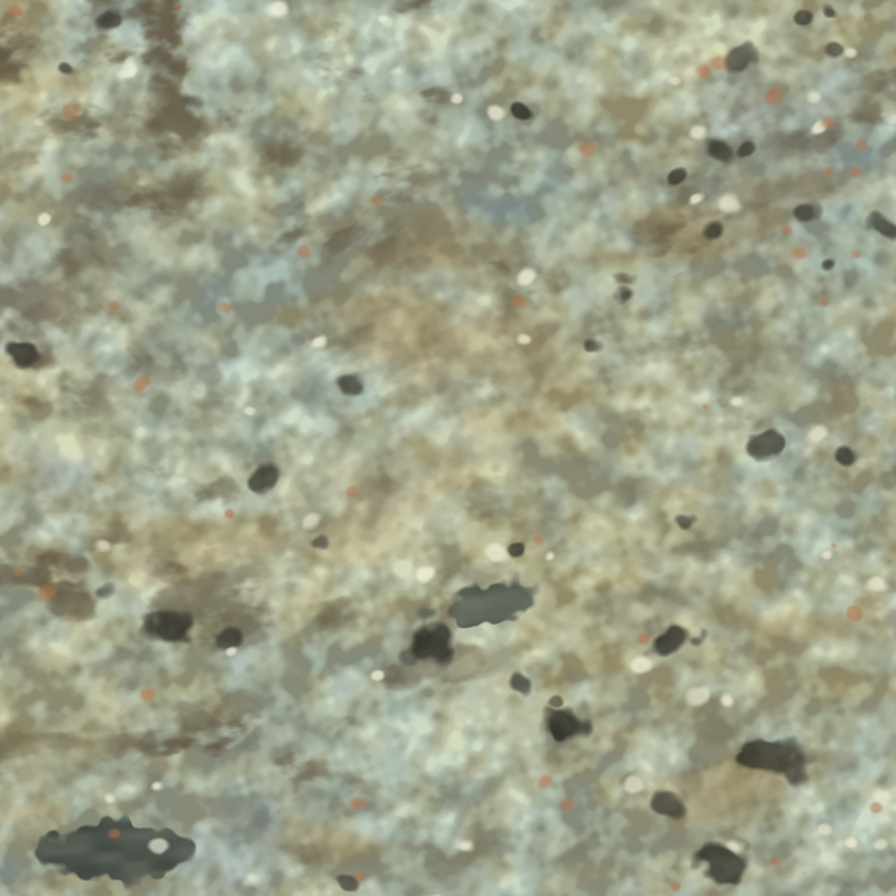
Give the GLSL for this texture, as a WebGL 2 fragment shader.

```glsl
#version 300 es
precision highp float;

uniform vec2 u_resolution;
out vec4 fragColor;

const vec3 SHADOW = vec3(0.54, 0.54, 0.45);
const vec3 BODY = vec3(0.65, 0.675, 0.57);
const vec3 PALE = vec3(0.71, 0.74, 0.65);
const vec3 LIGHT = vec3(0.82, 0.86, 0.75);
const vec3 WARM_SHIFT = vec3(0.05, 0.0, -0.065);
const vec3 OCHRE = vec3(0.61, 0.54, 0.38);
const vec3 BROWN = vec3(0.38, 0.34, 0.26);
const vec3 BLUE_GREY = vec3(0.63, 0.69, 0.70);
const vec3 FLAKE_DARK = vec3(0.24, 0.27, 0.25);
const vec3 FLAKE_LIGHT = vec3(0.40, 0.43, 0.38);
const vec3 SPOT = vec3(0.22, 0.22, 0.19);
const vec3 GLINT = vec3(0.95, 0.94, 0.85);
const vec3 RUST = vec3(0.70, 0.45, 0.30);
const float BED_TILT = 0.12;
const float TURN_SPREAD = 1.0;

// Integer hash giving two values in 0..1
vec2 hash2(vec2 cell, uint seed) {
    uvec2 h = uvec2(ivec2(cell)) * 1664525u + seed * 747796405u + 1013904223u;
    h.x += h.y * 1664525u;
    h.y += h.x * 1664525u;
    h ^= h >> 16u;
    h.x += h.y * 1664525u;
    h.y += h.x * 1664525u;
    h ^= h >> 16u;
    return vec2(h & 65535u) / 65535.0;
}

// Value noise centred on zero
float noise(vec2 p, uint seed) {
    vec2 cell = floor(p), f = fract(p);
    f = f * f * f * (f * (f * 6.0 - 15.0) + 10.0);
    float low = mix(hash2(cell, seed).x, hash2(cell + vec2(1, 0), seed).x, f.x);
    float high = mix(hash2(cell + vec2(0, 1), seed).x, hash2(cell + 1.0, seed).x, f.x);
    return mix(low, high, f.y) - 0.5;
}

mat2 turn(float angle) {
    float c = cos(angle), s = sin(angle);
    return mat2(c, -s, s, c);
}

float fbm(vec2 p, uint seed) {
    float sum = 0.0, gain = 0.6;
    for (uint i = 0u; i < 4u; i++) {
        sum += gain * noise(p, seed + i);
        p = turn(0.35) * p * 2.03 + 7.3;
        gain *= 0.5;
    }
    return sum;
}

// Scattered ragged ellipses; radius is in cell units
float flecks(vec2 p, float cells, float chance, vec2 radius, float soft, uint seed) {
    vec2 q = p * cells;
    float ragged = 0.9 * noise(p * 38.0, seed + 5u) + 0.5 * noise(p * 85.0, seed + 6u);
    float cover = 0.0;
    for (int j = -1; j <= 1; j++) {
        for (int i = -1; i <= 1; i++) {
            vec2 cell = floor(q) + vec2(i, j);
            vec2 pick = hash2(cell, seed);
            vec2 shape = hash2(cell, seed + 2u);
            if (pick.x > chance) continue;
            vec2 away = q - cell - 0.2 - 0.6 * hash2(cell, seed + 1u);
            away = turn(BED_TILT + TURN_SPREAD * (shape.x - 0.5)) * away;
            float reach = length(away / (radius * mix(0.6, 1.1, shape.y))) + ragged;
            float fleck = 1.0 - smoothstep(1.0 - soft, 1.0 + soft, reach);
            cover = max(cover, fleck * mix(0.75, 1.0, pick.y));
        }
    }
    return cover;
}

void main() {
    vec2 p = gl_FragCoord.xy / min(u_resolution.x, u_resolution.y);
    vec2 bed = turn(BED_TILT) * p;
    bed.y += 0.05 * noise(p * 4.0, 3u);

    // Soft grainy ground
    float tone = 2.3 * fbm(bed * vec2(4.0, 8.0), 11u)
               + 2.5 * noise(bed * vec2(20.0, 30.0), 21u)
               + 2.5 * noise(turn(0.6) * p * vec2(52.0, 62.0), 22u)
               + 1.4 * noise(turn(1.1) * p * 105.0, 23u);
    vec3 color = mix(SHADOW, BODY, smoothstep(-1.7, 0.1, tone));
    color = mix(color, PALE, smoothstep(-0.1, 0.9, tone));
    color = mix(color, LIGHT, smoothstep(0.8, 2.3, tone));

    // Warm and cool drift
    float warmth = 1.6 * fbm(bed * vec2(3.0, 6.0), 31u) + 0.9 * noise(p * 34.0, 36u);
    color += WARM_SHIFT * warmth;
    float ochre = smoothstep(0.08, 0.4, fbm(bed * vec2(3.5, 11.0), 41u));
    color = mix(color, OCHRE + 0.04 * tone, 0.6 * ochre);
    float blue = smoothstep(0.12, 0.36, fbm(p * 3.6, 51u));
    color = mix(color, BLUE_GREY + 0.06 * tone, 0.7 * blue);

    // Clustered brown smudges
    float cluster = smoothstep(-0.02, 0.3, fbm(bed * vec2(2.5, 5.0), 61u));
    float smudge = smoothstep(0.04, 0.34, fbm(bed * vec2(17.0, 25.0), 66u));
    color = mix(color, BROWN, smudge * mix(0.25, 0.9, cluster));

    // Large dark flakes with fine striations
    float flake = flecks(p, 5.0, 0.17, vec2(0.42, 0.15), 0.14, 71u);
    float stria = 0.45 + 0.8 * noise(bed * vec2(32.0, 80.0), 77u) + 0.5 * noise(p * 12.0, 78u);
    color = mix(color, mix(FLAKE_DARK, FLAKE_LIGHT, clamp(stria, 0.0, 1.0)), flake);

    // Dark spots in two sizes
    float spot = flecks(p, 9.0, 0.15, vec2(0.28, 0.19), 0.3, 81u);
    spot = max(spot, 0.9 * flecks(p, 22.0, 0.07, vec2(0.32, 0.24), 0.4, 91u));
    color = mix(color, SPOT + 0.02 * tone, 0.9 * spot);

    // Bright and rusty specks
    color = mix(color, GLINT, 0.8 * flecks(p, 30.0, 0.06, vec2(0.30, 0.24), 0.5, 101u));
    color = mix(color, RUST, 0.6 * flecks(p, 34.0, 0.035, vec2(0.28, 0.24), 0.5, 111u));

    fragColor = vec4(clamp(color, 0.0, 1.0), 1.0);
}
```
